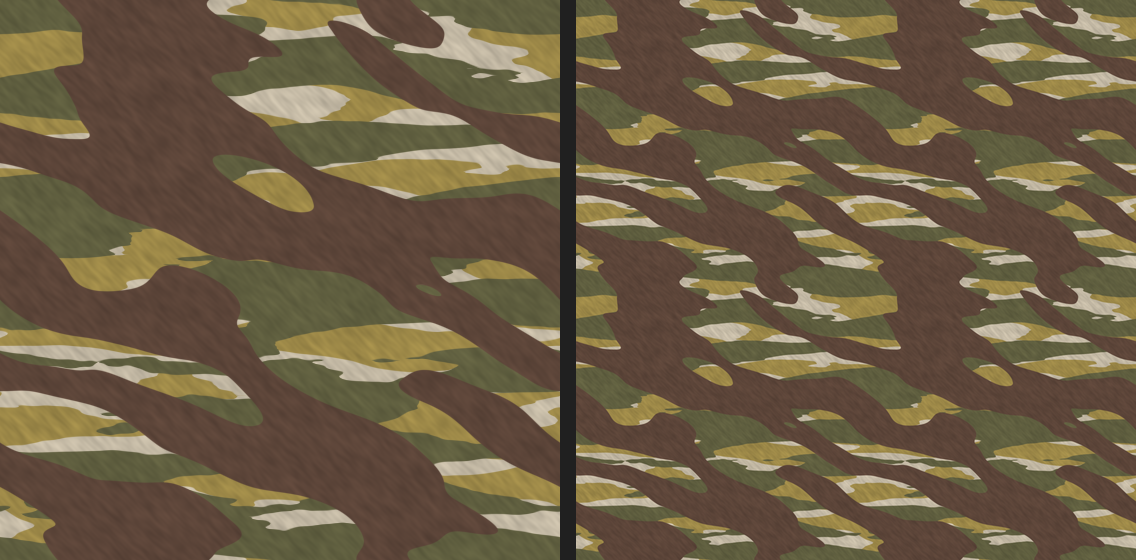
Left: one tile. Right: repeated 2 by 2.
A three.js fragment shader for this pattern:

```glsl
// Four-colour brushstroke camouflage on woven cloth, seamless in both directions.
// Wrapped gradient noise is cut into layers: long dry-brushed ochre and green bands
// over a pale ground, then smooth slanting brown blobs and a faint diagonal grain.

varying vec2 vUv;

const vec3 PALE  = vec3(0.763, 0.722, 0.642);
const vec3 OCHRE = vec3(0.613, 0.533, 0.280);
const vec3 GREEN = vec3(0.373, 0.370, 0.247);
const vec3 BROWN = vec3(0.360, 0.269, 0.222);

const vec2 BROWN_FREQ  = vec2(3.0, 8.0);   // whole cells per tile
const float BROWN_SLANT = 3.0;             // rows dropped across one tile
const vec2 GREEN_FREQ  = vec2(2.0, 13.0);
const vec2 OCHRE_FREQ  = vec2(3.0, 15.0);
const float BROWN_BIAS = 0.0;              // raises the share of each layer
const float GREEN_BIAS = 0.03;
const float OCHRE_BIAS = 0.01;

const float DETAIL = 0.38;                 // weight of the second octave
const float BRISTLE = 0.14;                // raggedness of the brushed ends
const vec2 WARP = vec2(0.022, 0.006);      // bend of the fields, across and up
const float EDGE = 0.0015;                 // half width of an edge
const float GRAIN = 0.115;
const float TAU = 6.2831853;

float hash(vec3 p) {
  p = fract(p * 0.1031);
  p += dot(p, p.zyx + 31.32);
  return fract((p.x + p.y) * p.z);
}

// Random unit gradient; slant shifts the rows at each horizontal wrap.
vec2 gradientAt(vec2 cell, vec2 period, float slant, float seed) {
  cell.y -= slant * floor((cell.x + 0.5) / period.x);
  cell -= period * floor((cell + 0.5) / period);
  float angle = TAU * hash(vec3(cell, seed));
  return vec2(cos(angle), sin(angle));
}

// The seed also shifts the lattice, so that its lines stay off the tile border.
float noise(vec2 q, vec2 period, float slant, float seed) {
  q += fract(seed * vec2(0.618, 0.755)) * 0.5 + 0.25;
  vec2 c = floor(q);
  vec2 f = q - c;
  vec2 w = f * f * f * (f * (f * 6.0 - 15.0) + 10.0);
  vec2 e = vec2(1.0, 0.0);
  float n00 = dot(gradientAt(c, period, slant, seed), f);
  float n10 = dot(gradientAt(c + e.xy, period, slant, seed), f - e.xy);
  float n01 = dot(gradientAt(c + e.yx, period, slant, seed), f - e.yx);
  float n11 = dot(gradientAt(c + e.xx, period, slant, seed), f - e.xx);
  return mix(mix(n00, n10, w.x), mix(n01, n11, w.x), w.y);
}

// Two octaves of slanted noise, bent by periodic sines.
float blobs(vec2 p, vec2 freq, float slant, float seed) {
  p += WARP * vec2(sin(TAU * (p.x + 3.0 * p.y) + seed),
                   sin(TAU * (2.0 * p.x - p.y) + 2.0 * seed));
  vec2 q = p * freq + vec2(0.0, slant * p.x);
  return noise(q, freq, slant, seed)
       + DETAIL * noise(2.0 * q, 2.0 * freq, 2.0 * slant, seed + 5.0);
}

// Thin horizontal bristle marks, stronger in some places than in others.
float bristles(vec2 p, float seed) {
  vec2 coarse = vec2(12.0, 56.0);
  vec2 fine = vec2(28.0, 110.0);
  float pressure = 0.6 + 0.4 * sin(TAU * (2.0 * p.x + 3.0 * p.y) + seed);
  return pressure * (noise(p * coarse, coarse, 0.0, seed)
                   + 0.45 * noise(p * fine, fine, 0.0, seed + 3.0));
}

float brownField(vec2 p) {
  return blobs(p, BROWN_FREQ, BROWN_SLANT, 11.0) + BROWN_BIAS;
}

float greenField(vec2 p) {
  return blobs(p, GREEN_FREQ, 0.0, 23.0) + BRISTLE * bristles(p, 31.0) + GREEN_BIAS;
}

float ochreField(vec2 p) {
  return blobs(p, OCHRE_FREQ, 0.0, 47.0) + BRISTLE * bristles(p, 53.0) + OCHRE_BIAS;
}

// Even edge from a field sampled here, one step right and one step up.
float coverage(float here, float right, float up) {
  float slope = length(vec2(right - here, up - here)) / EDGE;
  return smoothstep(-EDGE, EDGE, here / max(slope, 0.05));
}

// Diagonal weave streaks with a finer thread and a soft mottle.
float clothGrain(vec2 p) {
  vec2 d = vec2(p.x - p.y, p.x + p.y);
  vec2 streak = vec2(13.0, 51.0);
  vec2 thread = vec2(29.0, 107.0);
  vec2 mottle = vec2(9.0, 13.0);
  return noise(d * streak, streak, 0.0, 61.0)
       + 0.8 * noise(d * thread, thread, 0.0, 67.0)
       + 0.4 * noise(p * mottle, mottle, 0.0, 71.0);
}

void main() {
  vec2 p = vUv;
  vec2 px = p + vec2(EDGE, 0.0);
  vec2 py = p + vec2(0.0, EDGE);

  // Paint layers from the ground up.
  vec3 color = PALE;
  color = mix(color, OCHRE, coverage(ochreField(p), ochreField(px), ochreField(py)));
  color = mix(color, GREEN, coverage(greenField(p), greenField(px), greenField(py)));
  color = mix(color, BROWN, coverage(brownField(p), brownField(px), brownField(py)));

  color *= 1.0 + GRAIN * clothGrain(p);
  gl_FragColor = vec4(color, 1.0);
}
```
